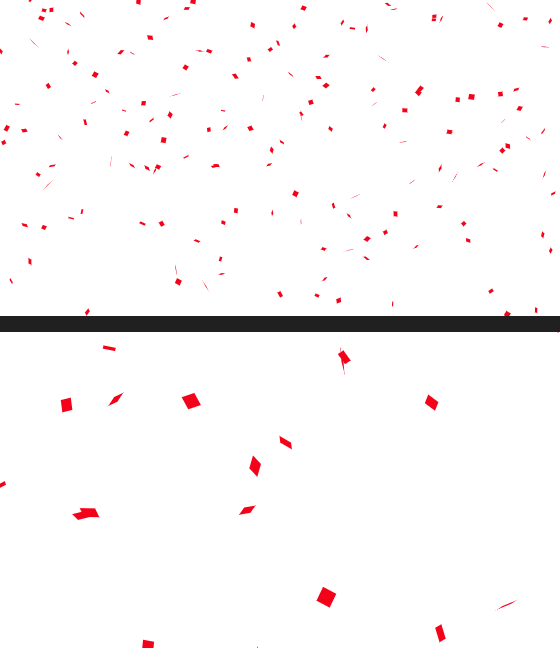
Top, the full canvas; bottom, a detail of the centre.
Reproduce this pattern procedurally as a Shadertoy shader.

```glsl
// Small red confetti squares tumbling over a white ground.
// Cells scatter the pieces at random; each is a square turned in space and
// flattened to a parallelogram, then drawn with box-filtered edges.

const vec3  PAPER_WHITE   = vec3(1.0);
const vec3  CONFETTI_RED  = vec3(0.95, 0.01, 0.10);
const float CELL_SIZE     = 0.16;    // all lengths in canvas heights
const int   PIECES        = 3;       // candidates per cell
const float SHARE_BOTTOM  = 0.48;    // chance that a candidate is drawn
const float SHARE_TOP     = 0.92;
const float HALF_SIDE_MIN = 0.0062;
const float HALF_SIDE_MAX = 0.0093;
const float THINNEST      = 0.06;    // flattening of edge-on pieces
const float TILT_BIAS     = 1.25;    // above 1 gives more thin slivers
const float TAU           = 6.2831853;

vec4 hash4(vec3 seed) {
    vec4 q = fract(seed.xyzx * vec4(0.1031, 0.1030, 0.0973, 0.1099));
    q += dot(q, q.wzxy + 33.33);
    return fract((q.xxyz + q.yzzw) * q.zywx);
}

mat2 rotation(float angle) {
    float c = cos(angle), s = sin(angle);
    return mat2(c, s, -s, c);
}

// Coverage of one pixel by a tilted square centred on the origin
float pieceCoverage(vec2 offset, vec4 look, float pixel) {
    float halfSide = mix(HALF_SIDE_MIN, HALF_SIDE_MAX, look.x);
    float flatten = mix(THINNEST, 1.0, pow(look.y, TILT_BIAS));

    // From the canvas back to the plane of the square
    mat2 toSquare = rotation(-TAU * look.z)
                  * mat2(1.0, 0.0, 0.0, 1.0 / flatten)
                  * rotation(-TAU * look.w);

    // Distance to each pair of sides, measured on the canvas in pixels
    vec2 stretch = pixel * vec2(length(vec2(toSquare[0].x, toSquare[1].x)),
                                length(vec2(toSquare[0].y, toSquare[1].y)));
    vec2 dist = toSquare * offset / stretch;
    vec2 extent = vec2(halfSide) / stretch;

    // Overlap of the pixel with the band between opposite sides
    vec2 overlap = clamp(min(dist + 0.5, extent) - max(dist - 0.5, -extent),
                         0.0, 1.0);
    return min(overlap.x, overlap.y);
}

void mainImage(out vec4 fragColor, in vec2 fragCoord) {
    float pixel = 1.0 / iResolution.y;
    vec2 point = fragCoord * pixel;
    vec2 home = floor(point / CELL_SIZE);
    float ink = 0.0;

    // Pieces of this cell and its neighbours
    for (int y = -1; y <= 1; y++)
    for (int x = -1; x <= 1; x++)
    for (int k = 0; k < PIECES; k++) {
        vec2 cell = home + vec2(x, y);
        vec3 seed = vec3(cell + 17.0, float(k) * 7.0 + 3.0);
        vec4 place = hash4(seed);
        vec2 centre = (cell + place.xy) * CELL_SIZE;

        // Denser towards the top
        float share = mix(SHARE_BOTTOM, SHARE_TOP, clamp(centre.y, 0.0, 1.0));
        if (place.z > share) continue;

        vec4 look = hash4(seed + 51.7);
        ink = max(ink, pieceCoverage(point - centre, look, pixel));
    }

    fragColor = vec4(mix(PAPER_WHITE, CONFETTI_RED, ink), 1.0);
}
```
